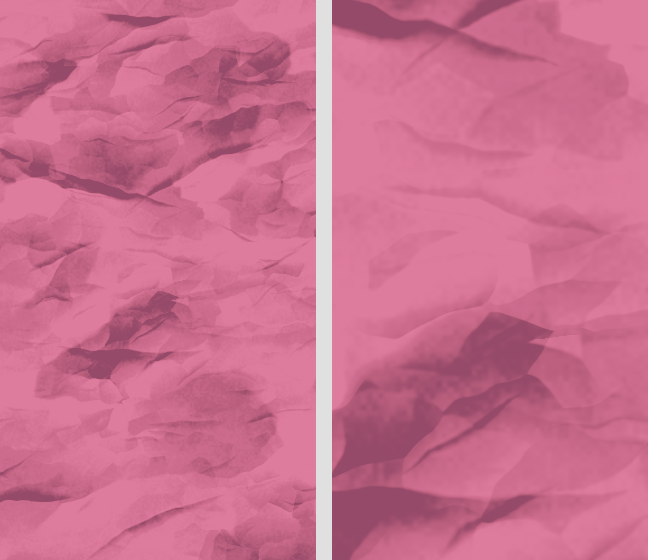
Left: the whole. Right: its middle third, enlarged.
Reproduce this texture procedurally as a Shadertoy shader.

```glsl
// Crumpled pink paper: layers of tilted, irregular facets meeting in creases,
// with large and small tapering folds, crisp on one side and soft on the other.
// The summed light is mapped through a four-step pink palette.

#define FACET_CONTRAST 1.6
#define FOLD_DARKNESS 2.4
#define SMALL_FOLD_DARKNESS 1.5
#define FOLD_CELL vec2(0.24, 0.12)
#define FOLD_CHANCE 0.85
#define CREASE_EDGE 0.0018
#define WARP_AMOUNT 0.05
#define GRAIN_AMOUNT 0.5
#define BRIGHTNESS 0.28

const vec3 DEEP_SHADE = vec3(0.59, 0.29, 0.41);
const vec3 SOFT_SHADE = vec3(0.73, 0.37, 0.49);
const vec3 MID_PINK   = vec3(0.80, 0.42, 0.55);
const vec3 LIT_PINK   = vec3(0.87, 0.485, 0.615);

vec2 hash2(vec2 p) {
    vec3 q = fract(vec3(p.xyx) * vec3(0.1031, 0.1030, 0.0973));
    q += dot(q, q.yzx + 33.33);
    return fract((q.xx + q.yz) * q.zy);
}

float noise(vec2 p) {
    vec2 i = floor(p), f = fract(p);
    f = f * f * (3.0 - 2.0 * f);
    vec2 e = vec2(0.0, 1.0);
    float low = mix(hash2(i).x, hash2(i + e.yx).x, f.x);
    float high = mix(hash2(i + e.xy).x, hash2(i + e.yy).x, f.x);
    return mix(low, high, f.y);
}

vec2 noise2(vec2 p) {
    return vec2(noise(p), noise(p + 57.3)) - 0.5;
}

// Tilted cells, blended so that some creases are crisp and others fade out
float facets(vec2 p, float crispness) {
    vec2 cell = floor(p);
    float total = 0.0, weightSum = 0.0;
    for (int y = -1; y <= 1; y++)
    for (int x = -1; x <= 1; x++) {
        vec2 id = cell + vec2(x, y);
        vec2 offset = p - id - 0.5 - 0.85 * (hash2(id) - 0.5);
        vec2 tilt = hash2(id + 31.7) - 0.5;
        float level = hash2(id + 83.1).x - 0.5;
        float weight = exp(-crispness * dot(offset, offset)) + 1e-30;
        total += weight * (level + dot(offset, tilt * vec2(1.6, 2.6)));
        weightSum += weight;
    }
    return total / weightSum;
}

// Bent, tapering folds: x is the shadow, y is the lit rim beside it
vec2 folds(vec2 p, float edge, float seed, float turn) {
    vec2 cell = floor(p / FOLD_CELL);
    vec2 result = vec2(0.0);
    for (int y = -1; y <= 1; y++)
    for (int x = -1; x <= 1; x++) {
        vec2 id = cell + vec2(x, y);
        vec2 place = hash2(id + seed), shape = hash2(id + seed + 19.3);
        vec2 kind = hash2(id + seed + 47.9);
        vec2 d = p - (id + place) * FOLD_CELL;
        float angle = (shape.x - 0.42) * turn;
        float c = cos(angle), s = sin(angle);
        d = vec2(c * d.x + s * d.y, c * d.y - s * d.x);

        float halfLength = mix(0.045, 0.14, shape.y);
        float u = d.x / halfLength;
        float taper = max(0.0, 1.0 - u * u);
        float bend = (kind.y - 0.5) * 0.5 * halfLength * abs(u - place.x + 0.5);
        float side = fract(kind.y * 7.3) < 0.7 ? 1.0 : -1.0;
        float below = (bend - d.y) * side;
        float depth = mix(0.008, 0.034, place.y) * taper + 1e-4;

        float present = step(kind.x, FOLD_CHANCE);
        float strength = present * mix(0.25, 1.0, fract(kind.x * 13.7));
        float crisp = smoothstep(-edge, edge, below);
        float fade = 1.0 - smoothstep(0.2, 1.0, below / depth);
        float shadow = crisp * fade * sqrt(taper) * strength;
        float rim = (1.0 - crisp) * exp(below / 0.008) * taper * strength;
        result = max(result, vec2(shadow, rim));
    }
    return result;
}

vec3 pinkTone(float light) {
    vec3 color = mix(DEEP_SHADE, SOFT_SHADE, smoothstep(-2.4, -1.1, light));
    color = mix(color, MID_PINK, smoothstep(-1.3, -0.3, light));
    return mix(color, LIT_PINK, smoothstep(-0.4, 1.3, light));
}

void mainImage(out vec4 fragColor, in vec2 fragCoord) {
    vec2 p = fragCoord / iResolution.y;

    // Uneven warp makes the creases wander
    vec2 warped = p + WARP_AMOUNT * noise2(p * 6.0 + 3.0);
    warped += 0.30 * WARP_AMOUNT * noise2(p * 22.0);
    warped += 0.13 * WARP_AMOUNT * noise2(p * 60.0);
    warped.y -= 0.15 * p.x;

    // Large, medium and small facets
    float crispness = mix(14.0, 120.0, noise(p * 9.0 + 20.0));
    float crumple = mix(0.3, 1.6, noise(p * vec2(5.0, 7.0) + 8.0));
    float light = 1.2 * facets(warped * vec2(4.0, 8.0) + 5.0, crispness);
    light += 0.85 * crumple * facets(warped * vec2(9.0, 15.0) + 40.0, crispness);
    light += 0.55 * crumple * facets(warped * vec2(21.0, 30.0) + 90.0, crispness);
    light = light * FACET_CONTRAST + BRIGHTNESS;

    // Large folds, small folds and paper grain
    vec2 bent = p + 0.6 * (warped - p);
    vec2 fold = folds(bent, CREASE_EDGE, 11.0, 0.8);
    vec2 crinkle = folds(bent * 2.3 + 3.0, CREASE_EDGE * 2.3, 71.0, 1.1) * crumple;
    light += 0.6 * fold.y - FOLD_DARKNESS * fold.x;
    light += 0.5 * crinkle.y - SMALL_FOLD_DARKNESS * crinkle.x;
    light += GRAIN_AMOUNT * (noise(p * 290.0) + 0.6 * noise(p * 90.0) - 0.8);

    fragColor = vec4(pinkTone(light), 1.0);
}
```
